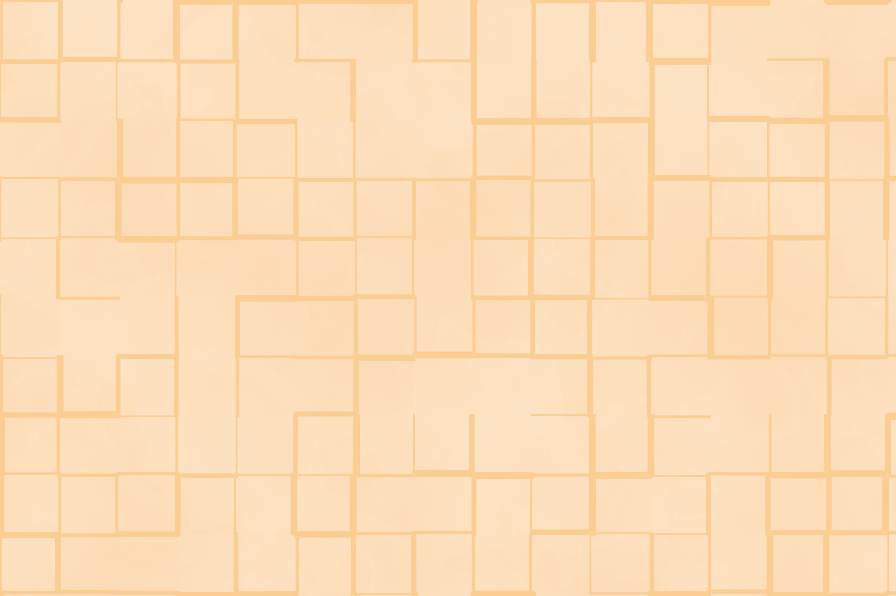
This pattern is drawn by a WebGL 1 fragment shader. Its source:

```glsl
precision highp float;
// Pale peach tiles on a square grid: every cell border is a bar of random width
// and small offset, and some are left out so that neighbouring cells merge.
// Warped gradient noise lays soft, partly hard-edged washes over the tiles.

uniform vec2 u_resolution;

float hash(vec2 p) {
  vec3 q = fract(p.xyx * vec3(0.1031, 0.1030, 0.0973));
  q += dot(q, q.yzx + 33.33);
  return fract((q.x + q.y) * q.z);
}

vec2 gradient(vec2 cell) {
  float angle = 6.2832 * hash(cell + 71.0);
  return vec2(cos(angle), sin(angle));
}

// Gradient noise, roughly -0.7 to 0.7
float noise(vec2 p) {
  vec2 i = floor(p), f = p - i;
  vec2 u = f * f * f * (f * (f * 6.0 - 15.0) + 10.0);
  vec2 e = vec2(1.0, 0.0);
  float low = mix(dot(gradient(i), f), dot(gradient(i + e), f - e), u.x);
  float high = mix(dot(gradient(i + e.yx), f - e.yx),
                   dot(gradient(i + 1.0), f - 1.0), u.x);
  return mix(low, high, u.y);
}

float fbm(vec2 p) {
  float sum = 0.0, amplitude = 1.0;
  for (int i = 0; i < 4; i++) {
    sum += amplitude * noise(p);
    p = mat2(1.6, 1.2, -1.2, 1.6) * p + 13.7;
    amplitude *= 0.5;
  }
  return sum;
}

// Coverage of the upright borders near p; the loop reaches bars that overlap row ends
float borders(vec2 p, float seed, float pixel) {
  float column = floor(p.x + 0.5);
  float cover = 0.0;
  for (int k = -1; k <= 1; k++) {
    vec2 id = vec2(column, floor(p.y) + float(k));
    vec2 key = id + seed;
    float halfWidth = mix(0.014, 0.06, hash(key));
    float shift = 0.06 * (hash(key + 19.0) - 0.5);
    vec2 d = abs(p - id - vec2(shift, 0.5)) - vec2(halfWidth, 0.525);
    float bar = 1.0 - smoothstep(-0.5 * pixel, 0.5 * pixel, max(d.x, d.y));
    cover = max(cover, bar * step(0.2, hash(key + 47.0)));
  }
  return cover;
}

// A wash with one crisp edge that fades out on its other side
float wash(vec2 p, float level) {
  float s = fbm(p) - level;
  return smoothstep(0.0, 0.03, s) * (1.0 - smoothstep(0.03, 0.4, s));
}

void main() {
  float pixel = 10.08 / u_resolution.y;
  vec2 p = gl_FragCoord.xy * pixel - vec2(0.0, 0.05);

  // Watercolour shade: broad drift, crisp washes, slight tone per tile
  vec2 warp = vec2(noise(p * 0.4 + 5.0), noise(p * 0.4 + 31.0));
  float shade = 0.41 + 0.5 * fbm(p * 0.27 + 0.4 * warp + 3.0);
  shade += 0.13 * wash(p * 0.35 + warp + 50.0, 0.15);
  shade -= 0.13 * wash(p * 0.42 - warp + 90.0, 0.2);
  shade += 0.16 * (hash(floor(p) + 130.0) - 0.5);
  shade += 0.05 * noise(p * 9.0);
  vec3 color = mix(vec3(0.992, 0.892, 0.775), vec3(0.988, 0.848, 0.685),
                   clamp(shade, 0.0, 1.0));

  // Upright and level borders
  float line = max(borders(p, 200.0, pixel), borders(p.yx, 300.0, pixel));
  color = mix(color, vec3(0.981, 0.802, 0.578), line);

  gl_FragColor = vec4(color, 1.0);
}
```
